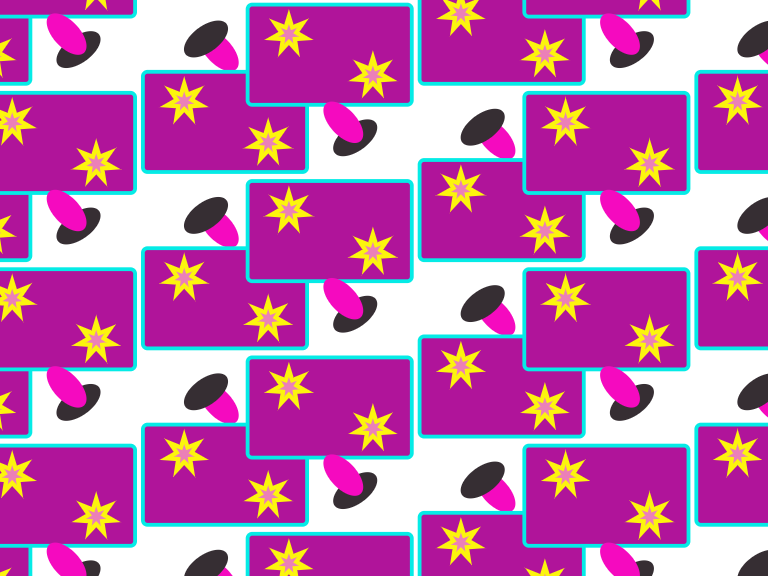
Reproduce this pattern procedurally as a Shadertoy shader.

```glsl
// Half-drop pattern of overlapping bordered cards with seven-point stars,
// joined by pairs of tilted ovals. Each shape is wrapped onto one lattice,
// then painted back to front from its signed distance.

const float PI = 3.14159265;
const float VIEW_HEIGHT = 576.0;           // design units per canvas height
const vec2 PERIOD = vec2(276.7, 176.4);    // column width, repeat height

const vec2 CARD_HALF = vec2(84.0, 52.0);
const float CARD_CORNER = 6.5;
const float BORDER = 3.8;
const vec2 OVAL_RADII = vec2(25.5, 13.2);
const float STEM_TILT = 0.82;
const float CAP_TILT = -0.63;

const vec3 WHITE = vec3(1.0);
const vec3 CYAN = vec3(0.02, 0.92, 0.9);
const vec3 PURPLE = vec3(0.69, 0.08, 0.605);
const vec3 YELLOW = vec3(0.99, 0.96, 0.05);
const vec3 ROSE = vec3(0.92, 0.5, 0.72);
const vec3 MAGENTA = vec3(0.96, 0.04, 0.75);
const vec3 CHARCOAL = vec3(0.21, 0.18, 0.2);

// Offset from the nearest lattice copy; odd columns drop half a repeat.
vec2 halfDrop(vec2 p, vec2 center) {
    vec2 q = p - center;
    float column = floor(q.x / PERIOD.x + 0.5);
    q -= column * vec2(PERIOD.x, 0.5 * PERIOD.y);
    q.y -= PERIOD.y * floor(q.y / PERIOD.y + 0.5);
    return q;
}

float roundedBox(vec2 q, vec2 halfSize, float radius) {
    vec2 d = abs(q) - halfSize + radius;
    return length(max(d, 0.0)) + min(max(d.x, d.y), 0.0) - radius;
}

// First-order distance to a tilted ellipse.
float oval(vec2 q, vec2 radii, float tilt) {
    float c = cos(tilt), s = sin(tilt);
    q = vec2(c * q.x + s * q.y, c * q.y - s * q.x);
    vec2 unit = q / radii;
    return (dot(unit, unit) - 1.0) / (2.0 * max(length(unit / radii), 0.001));
}

// Seven-point star with one tip up, folded into half a sector.
float star(vec2 q, float tipRadius, float valleyRadius) {
    float sector = 2.0 * PI / 7.0;
    float angle = atan(q.x, -q.y);
    angle = abs(mod(angle + 0.5 * sector, sector) - 0.5 * sector);
    vec2 folded = length(q) * vec2(cos(angle), sin(angle));
    vec2 tip = vec2(tipRadius, 0.0);
    vec2 valley = valleyRadius * vec2(cos(0.5 * sector), sin(0.5 * sector));
    vec2 edge = valley - tip;
    return dot(folded - tip, normalize(vec2(edge.y, -edge.x)));
}

vec3 paint(vec3 base, vec3 ink, float dist, float pixel) {
    return mix(base, ink, clamp(0.5 - dist / pixel, 0.0, 1.0));
}

vec3 paintCard(vec3 color, vec2 q, float pixel) {
    float box = roundedBox(q, CARD_HALF, CARD_CORNER);
    color = paint(color, CYAN, box, pixel);
    color = paint(color, PURPLE, box + BORDER, pixel);
    for (int i = 0; i < 2; i++) {
        vec2 center = i == 0 ? vec2(-40.8, -20.4) : vec2(43.2, 20.8);
        color = paint(color, YELLOW, star(q - center, 25.2, 10.8), pixel);
        color = paint(color, ROSE, star(q - center, 10.0, 4.6), pixel);
    }
    return color;
}

vec3 paintOval(vec3 color, vec3 ink, vec2 q, float tilt, float pixel) {
    return paint(color, ink, oval(q, OVAL_RADII, tilt), pixel);
}

void mainImage(out vec4 fragColor, in vec2 fragCoord) {
    float pixel = VIEW_HEIGHT / iResolution.y;
    // Design space runs downward from the top left.
    vec2 p = vec2(fragCoord.x, iResolution.y - fragCoord.y) * pixel;

    vec3 color = WHITE;

    // Upper oval pair, cap in front
    color = paintOval(color, MAGENTA, halfDrop(p, vec2(218.8, 50.6)), STEM_TILT, pixel);
    color = paintOval(color, CHARCOAL, halfDrop(p, vec2(206.0, 39.0)), CAP_TILT, pixel);

    // Back card, then front card
    color = paintCard(color, halfDrop(p, vec2(225.0, 121.9)), pixel);
    color = paintCard(color, halfDrop(p, vec2(329.7, 54.7)), pixel);

    // Lower oval pair, stem in front
    color = paintOval(color, CHARCOAL, halfDrop(p, vec2(355.2, 137.8)), CAP_TILT, pixel);
    color = paintOval(color, MAGENTA, halfDrop(p, vec2(343.3, 122.3)), STEM_TILT, pixel);

    fragColor = vec4(color, 1.0);
}
```
